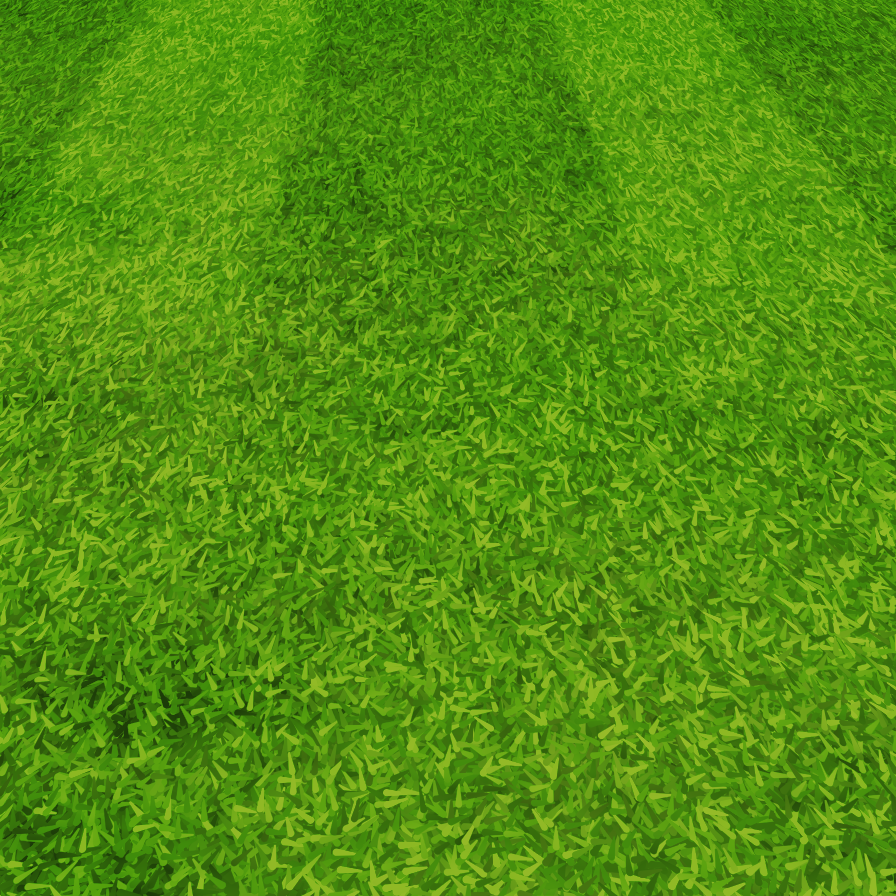
Give the GLSL for this texture, as a Shadertoy shader.

```glsl
const vec3 SHADOW = vec3(0.10, 0.22, 0.03);
const vec3 DEEP = vec3(0.20, 0.43, 0.04);
const vec3 GREEN = vec3(0.24, 0.55, 0.04);
const vec3 BRIGHT = vec3(0.34, 0.64, 0.05);
const vec3 TIP = vec3(0.54, 0.72, 0.13);
const vec3 DRY_DARK = vec3(0.24, 0.38, 0.05);
const vec3 DRY_LIGHT = vec3(0.62, 0.74, 0.18);

vec2 hash2(vec2 p) {
    vec3 q = fract(p.xyx * vec3(0.1031, 0.1030, 0.0973));
    q += dot(q, q.yzx + 33.33);
    return fract((q.xx + q.yz) * q.zy);
}

mat2 rotation(float angle) {
    float c = cos(angle), s = sin(angle);
    return mat2(c, s, -s, c);
}

// Broad uneven growth, about -1 to 1
float layeredSines(vec2 p) {
    float sum = 0.0, amplitude = 0.5;
    for (int i = 0; i < 5; i++) {
        sum += amplitude * sin(p.x + 1.4 * sin(p.y + float(i)));
        p = rotation(1.1) * p * 1.75 + 2.3;
        amplitude *= 0.68;
    }
    return sum;
}

// Distance to the nearest clump centre
float cellular(vec2 p) {
    float nearest = 2.0;
    for (int j = -1; j <= 1; j++)
    for (int i = -1; i <= 1; i++) {
        vec2 cell = floor(p) + vec2(i, j);
        nearest = min(nearest, length(cell + hash2(cell) - p));
    }
    return nearest;
}

// One tapered blade per cell, laid over x = tone, y = dryness
vec2 bladeLayer(vec2 under, vec2 p, float seed, float depth, float pixel) {
    for (int j = -1; j <= 1; j++)
    for (int i = -1; i <= 1; i++) {
        vec2 cell = floor(p) + vec2(i, j);
        vec2 place = hash2(cell + seed);
        vec2 kind = hash2(cell + seed + 57.0);
        float angle = mix(0.15, 3.0, kind.x);
        vec2 dir = vec2(cos(angle), sin(angle));
        vec2 q = p - cell - place;
        float along = clamp(dot(q, dir), -0.7, 0.7);
        float width = 0.16 - 0.12 * along;
        float cover = 1.0 - smoothstep(width - pixel, width + pixel, length(q - dir * along));
        float dry = smoothstep(0.45, 0.9, fract(place.x * 7.0 + kind.y * 5.0));
        under = mix(under, vec2(mix(0.12, 1.02, kind.y) * depth, dry), cover);
    }
    return under;
}

float band(float x, float left, float right, float soft) {
    return smoothstep(left - soft, left + soft, x) - smoothstep(right - soft, right + soft, x);
}

float softSpot(vec2 p, vec2 centre, vec2 radius) {
    vec2 q = (p - centre) / radius;
    return exp(-dot(q, q));
}

vec3 grassColour(float tone, float dry) {
    vec3 c = mix(SHADOW, DEEP, smoothstep(0.0, 0.28, tone));
    c = mix(c, GREEN, smoothstep(0.28, 0.48, tone));
    c = mix(c, BRIGHT, smoothstep(0.48, 0.72, tone));
    c = mix(c, TIP, smoothstep(0.72, 1.0, tone));
    return mix(c, mix(DRY_DARK, DRY_LIGHT, clamp(tone, 0.0, 1.0)), dry);
}

void mainImage(out vec4 fragColor, in vec2 fragCoord) {
    vec2 uv = fragCoord / iResolution.xy;
    float down = 1.0 - uv.y;

    // Ground seen in perspective: lanes fan out towards the viewer
    float nearness = down + 0.447;
    float lane = (uv.x - 0.455) / nearness;
    vec2 ground = vec2(lane, -log(nearness));

    // Grass blades, darker layers first
    const float density = 85.0;
    float pixel = 0.7 * density / (iResolution.y * nearness);
    vec2 blades = vec2(0.22, 0.2);
    for (int i = 0; i < 4; i++) {
        float layer = float(i);
        vec2 p = rotation(0.25 * (layer - 1.5)) * ground * density + layer * 3.7;
        blades = bladeLayer(blades, p, layer * 31.0 + 5.0, 0.65 + 0.13 * layer, pixel);
    }
    float contrast = mix(0.72, 1.0, smoothstep(0.0, 0.6, down));
    float tone = mix(0.5, blades.x, contrast);

    // Mown stripes, fading towards the viewer
    float light = band(lane, -0.64, -0.217, 0.025) + band(lane, 0.344, 0.74, 0.015);
    tone += (light - 0.5) * 0.24 * (1.0 - smoothstep(0.1, 0.62, down));

    // Clumps, patches and lush dark spots
    float patches = layeredSines(ground * vec2(7.0, 15.0));
    float clump = cellular(ground * vec2(22.0, 38.0) + 0.4 * patches);
    vec2 wobble = uv + 0.02 * vec2(patches, -patches);
    float lush = softSpot(wobble, vec2(0.03, 0.76), vec2(0.13, 0.035))
               + 0.7 * softSpot(wobble, vec2(0.03, 0.57), vec2(0.09, 0.04))
               + 0.7 * softSpot(wobble, vec2(0.16, 0.24), vec2(0.17, 0.09))
               + 0.6 * softSpot(wobble, vec2(0.12, 0.06), vec2(0.2, 0.07));
    tone += 0.05 + 0.06 * patches - 0.16 * (clump - 0.45) - 0.17 * lush;

    // Straw-coloured areas
    float straw = 0.38 + 0.2 * layeredSines(ground.yx * vec2(17.0, 6.0) + 4.0)
                + 0.35 * softSpot(uv, vec2(0.14, 0.6), vec2(0.2, 0.22))
                + 0.3 * softSpot(uv, vec2(0.68, 0.14), vec2(0.38, 0.18))
                - 0.25 * smoothstep(0.75, 1.0, uv.y) - 0.4 * lush;
    float dry = clamp(straw, 0.0, 1.0) * (0.25 + 0.75 * blades.y);

    fragColor = vec4(grassColour(tone, dry), 1.0);
}
```
